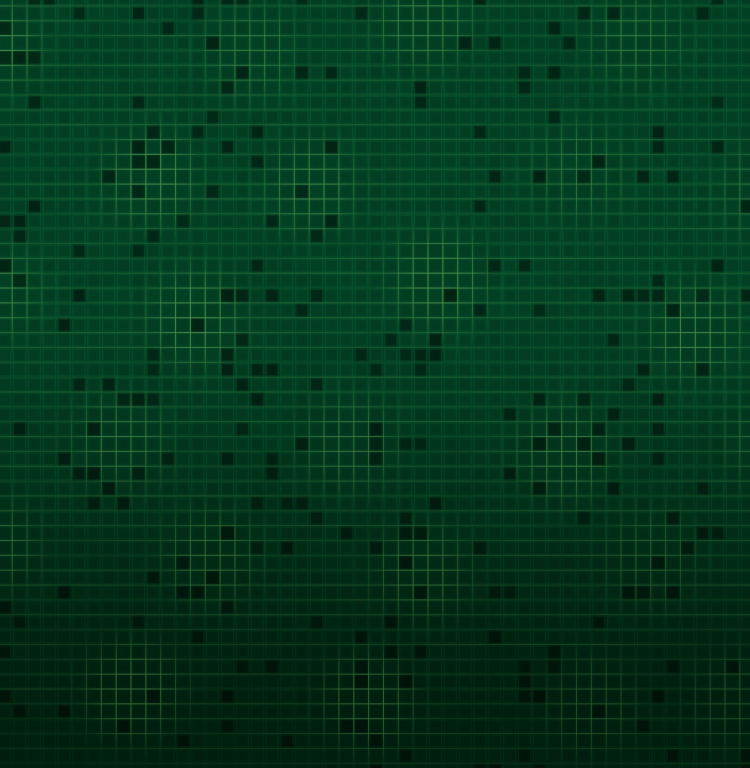
This pattern is drawn by a Shadertoy shader. Its source:

```glsl
// A fine square mesh over deep green that darkens toward the bottom.
// Cells come from fract; a hash picks the dark ones, and a loop over a
// staggered lattice of soft spots decides where lines shine or stay dull.

const float PITCH = 0.019336;                  // cell size, in canvas heights
const vec2 GRID_ORIGIN = vec2(0.01589, 0.00619);
const float LINE_HALF = 0.0007;                // half width of a bright line
const float RAIL_HALF = 0.0008;                // half width of a dull rail
const float RAIL_OFFSET = 0.0018;              // rail distance from groove
const float DARK_SHARE = 0.092;                // share of dark cells
const float DARK_HALF = 0.45;                  // half size of a dark cell
const float DARK_LEVEL = 0.62;
const vec2 SPOT_PITCH = vec2(0.29, 0.172);     // spacing of shining spots
const float SPOT_RADIUS = 0.092;
const vec3 BASE_TOP = vec3(0.008, 0.244, 0.136);
const vec3 BASE_LOW = vec3(0.000, 0.118, 0.052);
const vec3 LINE_COLOR = vec3(0.31, 0.57, 0.28);
const vec3 RAIL_COLOR = vec3(0.018, 0.35, 0.20);

float hash(vec2 p) {
    return fract(sin(dot(p, vec2(127.1, 311.7))) * 43758.5453);
}

float valueNoise(vec2 p) {
    vec2 i = floor(p), f = fract(p);
    f = f * f * (3.0 - 2.0 * f);
    float low = mix(hash(i), hash(i + vec2(1, 0)), f.x);
    float high = mix(hash(i + vec2(0, 1)), hash(i + vec2(1, 1)), f.x);
    return mix(low, high, f.y);
}

// Strength of the soft round spots, jittered on a staggered lattice
float spots(vec2 p) {
    float dimness = 1.0;
    float row0 = floor(p.y / SPOT_PITCH.y);
    for (float r = -1.0; r <= 1.0; r++) {
        float row = row0 + r;
        float shift = 0.5 * mod(row, 2.0);
        float col0 = floor(p.x / SPOT_PITCH.x - shift);
        for (float c = -1.0; c <= 1.0; c++) {
            vec2 id = vec2(col0 + c, row);
            vec2 jitter = vec2(hash(id + 7.3), hash(id + 19.7)) - 0.5;
            vec2 center = (id + vec2(shift, 0.0) + 0.5 + 0.4 * jitter) * SPOT_PITCH;
            float d = length(p - center) / SPOT_RADIUS;
            float strength = 0.6 + 0.4 * hash(id + 3.1);
            dimness *= 1.0 - strength * (1.0 - smoothstep(0.2, 1.15, d));
        }
    }
    return 1.0 - dimness;
}

// Share of a pixel covered by a band, per axis
vec2 bandCoverage(vec2 d, float halfWidth, float px) {
    vec2 right = min(d + 0.5 * px, vec2(halfWidth));
    vec2 left = max(d - 0.5 * px, vec2(-halfWidth));
    return clamp((right - left) / px, 0.0, 1.0);
}

void mainImage(out vec4 fragColor, in vec2 fragCoord) {
    float px = 1.0 / iResolution.y;
    vec2 uv = fragCoord * px;

    // Cell coordinates and distance to the nearest line on each axis
    vec2 grid = (uv - GRID_ORIGIN) / PITCH;
    vec2 cell = floor(grid);
    vec2 local = fract(grid) - 0.5;
    vec2 lineDist = (0.5 - abs(local)) * PITCH;

    // Vertical light falloff and faint cell variation
    float light = smoothstep(0.02, 0.64, uv.y);
    vec3 base = mix(BASE_LOW, BASE_TOP, light);
    vec3 color = base * (0.95 + 0.06 * hash(cell + 51.0));

    // Soft sheen near cell borders
    float border = min(lineDist.x, lineDist.y) / PITCH;
    color += base * vec3(0.6, 0.14, 0.13) * exp(-border * 8.0);

    // Dark cells with soft rounded corners
    vec2 q = abs(local) - (DARK_HALF - 0.1);
    float box = length(max(q, 0.0)) + min(max(q.x, q.y), 0.0) - 0.1;
    float edge = 0.5 * px / PITCH + 0.05;
    float dark = 1.0 - smoothstep(-edge, edge, box);
    dark *= step(hash(cell + 11.0), DARK_SHARE);
    float darkLevel = DARK_LEVEL + 0.12 * (hash(cell + 83.0) - 0.5);
    color *= mix(1.0, darkLevel, dark);

    // Shine per axis; horizontal lines keep a faint, wider streak
    float spot = spots(uv);
    float streak = valueNoise(vec2(uv.x * 4.0, cell.y + step(0.0, local.y)));
    vec2 shine = vec2(spot, max(spot, 0.12 + 0.35 * streak));

    // Dull double rails around a shallow groove
    vec2 dull = 1.0 - shine;
    vec2 groove = bandCoverage(lineDist, LINE_HALF, px) * dull;
    color *= 1.0 - 0.12 * max(groove.x, groove.y);
    vec2 rail = bandCoverage(lineDist - RAIL_OFFSET, RAIL_HALF, px) * dull;
    float railLevel = 0.3 + 0.35 * valueNoise(grid * 0.6);
    vec3 railColor = RAIL_COLOR * mix(0.5, 1.0, light);
    color = mix(color, railColor, railLevel * max(rail.x, rail.y));

    // Bright lines with a narrow halo
    vec3 lineColor = LINE_COLOR * mix(0.72, 1.0, light);
    vec2 halo = exp(-lineDist / (PITCH * 0.08)) * shine;
    color += lineColor * 0.05 * max(halo.x, halo.y);
    vec2 bright = 0.85 * bandCoverage(lineDist, LINE_HALF, px) * shine;
    float shineMask = 1.0 - (1.0 - bright.x) * (1.0 - bright.y);
    color = mix(color, lineColor, shineMask);

    fragColor = vec4(color, 1.0);
}
```
